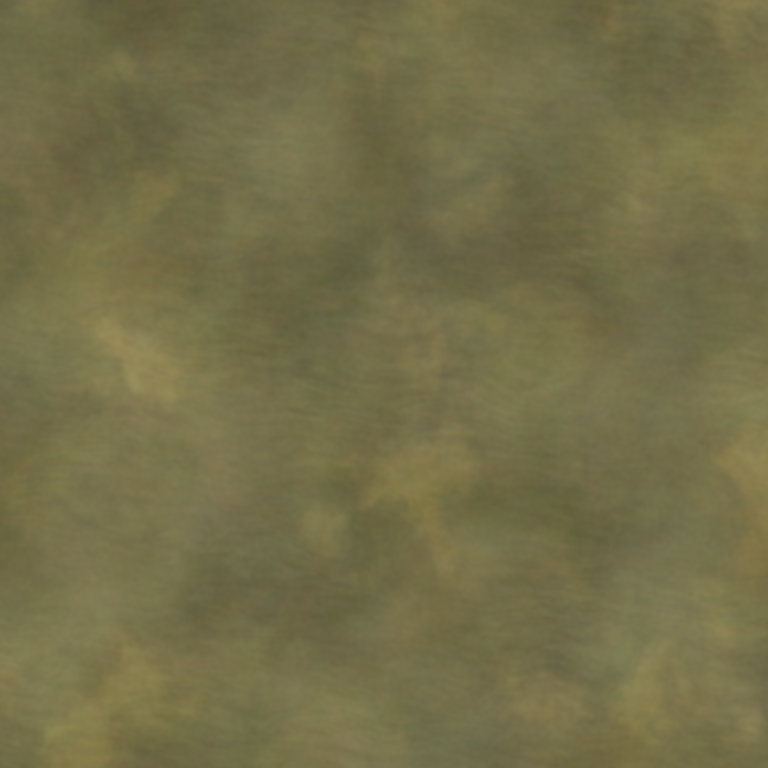
Give the GLSL for this texture, as a WebGL 1 fragment shader.

```glsl
precision highp float;
// Soft mottled olive and ochre cloth-like surface with faint horizontal streaks.
uniform vec2 u_resolution;

const vec3 OLIVE = vec3(0.445, 0.424, 0.281);        // middle tone
const vec3 LIGHT_AXIS = vec3(0.110, 0.102, 0.072);   // dark to light
const vec3 WARM_AXIS = vec3(0.015, 0.003, -0.024);   // grey-green to ochre
const vec3 RED_AXIS = vec3(0.014, -0.010, 0.002);    // green to russet
const vec3 OCHRE_GLOW = vec3(0.070, 0.054, 0.022);   // sparse bright patches
const float BLOTCH_SCALE = 3.5;
const float BLOTCH_CONTRAST = 0.86;
const float WARP = 0.045;
const float STREAK_TILT = 0.10;
const vec2 STREAK_SCALE = vec2(22.0, 66.0);
const float STREAK_CONTRAST = 0.23;
const float GRAIN_SCALE = 120.0;
const float GRAIN_CONTRAST = 0.13;

vec2 randomGradient(vec2 cell) {
  vec3 h = fract(vec3(cell.xyx) * vec3(0.1031, 0.1030, 0.0973));
  h += dot(h, h.yzx + 33.33);
  float angle = 6.2832 * fract((h.x + h.y) * h.z);
  return vec2(cos(angle), sin(angle));
}

// Gradient noise, roughly -0.7 to 0.7
float noise(vec2 p) {
  vec2 cell = floor(p);
  vec2 f = p - cell;
  vec2 blend = f * f * f * (f * (f * 6.0 - 15.0) + 10.0);
  vec2 e = vec2(1.0, 0.0);
  float a = dot(randomGradient(cell), f);
  float b = dot(randomGradient(cell + e.xy), f - e.xy);
  float c = dot(randomGradient(cell + e.yx), f - e.yx);
  float d = dot(randomGradient(cell + e.xx), f - e.xx);
  return mix(mix(a, b, blend.x), mix(c, d, blend.x), blend.y);
}

// Octaves turned against each other to hide the lattice
float fbm(vec2 p) {
  mat2 turn = mat2(0.8, 0.6, -0.6, 0.8);
  float sum = 0.0;
  float weight = 1.0;
  for (int i = 0; i < 5; i++) {
    sum += weight * noise(p);
    p = turn * p * 2.03 + 17.3;
    weight *= 0.58;
  }
  return sum;
}

void main() {
  vec2 uv = gl_FragCoord.xy / min(u_resolution.x, u_resolution.y);

  // Cloudy blotches with gently warped outlines
  vec2 warp = vec2(noise(uv * 6.0 + 41.0), noise(uv * 6.0 + 73.0));
  vec2 p = uv + WARP * warp;
  float tone = BLOTCH_CONTRAST * fbm(p * BLOTCH_SCALE + 11.0);

  // Fine streaks, slightly tilted and uneven in strength
  vec2 s = vec2(uv.x, uv.y + STREAK_TILT * uv.x + 0.02 * noise(uv * 9.0));
  float strength = 0.8 + 0.9 * noise(uv * 5.0 + 29.0);
  float streak = noise(s * STREAK_SCALE + 57.0);
  streak += 0.7 * noise(s * STREAK_SCALE * 1.9 + 91.0);
  tone += STREAK_CONTRAST * strength * streak;
  tone += GRAIN_CONTRAST * noise(uv * GRAIN_SCALE);

  // Slow shifts of hue and small flecks of russet, green and ochre
  float warm = fbm(p * 4.2 + 120.0) + 0.5 * noise(s * vec2(30.0, 48.0) + 260.0);
  float red = 0.8 * fbm(p * 8.0 + 210.0) + 0.7 * noise(s * vec2(42.0, 64.0) + 160.0);
  float glow = smoothstep(0.12, 0.65, fbm(p * 4.4 + 320.0));

  vec3 color = OLIVE + LIGHT_AXIS * tone + WARM_AXIS * warm + RED_AXIS * red;
  color += OCHRE_GLOW * glow;
  gl_FragColor = vec4(clamp(color, 0.0, 1.0), 1.0);
}
```
